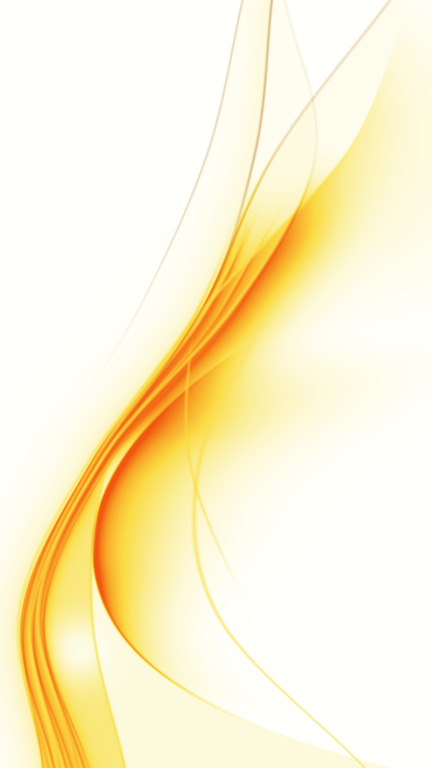
Reproduce this background procedurally as a WebGL 2 fragment shader.

```glsl
#version 300 es
precision highp float;
// Silky ribbons of yellow and orange light sweeping up a white background.
uniform vec2 u_resolution;
out vec4 fragColor;

// Smooth curve x(y) through six knots spaced evenly from bottom to top.
float spline(float k[6], float y) {
  float s = clamp(y, 0.0, 1.0) * 5.0;
  int i = min(int(s), 4);
  float t = s - float(i), b = k[i], c = k[i + 1];
  float a = i > 0 ? k[i - 1] : 2.0 * b - c;
  float d = i < 4 ? k[i + 2] : 2.0 * c - b;
  return b + 0.5 * t * (c - a + t * (2.0 * a - 5.0 * b + 4.0 * c - d + t * (3.0 * (b - c) + d - a)));
}

// Signed distance to a spline, positive on its right.
float side(float k[6], vec2 p) {
  float e = 0.004;
  float slope = (spline(k, p.y + e) - spline(k, p.y - e)) / (2.0 * e);
  return (p.x - spline(k, p.y)) / sqrt(1.0 + slope * slope);
}

// Signed distance to the bowl-shaped edge of the lower body.
float bowlSide(vec2 p) {
  float s = p.y - 0.284, low = min(s, 0.0);
  float x = 0.121 + 2.8 * s * s + 25.0 * low * low * low * low;
  float slope = 5.6 * s + 100.0 * low * low * low;
  return (p.x - x) / sqrt(1.0 + slope * slope);
}

float line(float d, float width) { return exp(-d * d / (width * width)); }
float right(float d) { return smoothstep(-0.0015, 0.0015, d); }
float fade(float d, float width) { return right(d) * exp(-max(d, 0.0) / width); }
float between(float leftEdge, float rightEdge) { return right(leftEdge) * right(-rightEdge); }
float window(float y, float a, float b, float c, float d) {
  return smoothstep(a, b, y) * (1.0 - smoothstep(c, d, y));
}
float screen(float a, float b) { return 1.0 - (1.0 - a) * (1.0 - clamp(b, 0.0, 1.0)); }

// White through cream and yellow to red-orange.
vec3 heatColor(float heat) {
  vec3 ramp[6] = vec3[6](vec3(1.0, 1.0, 0.985), vec3(0.99, 0.97, 0.82), vec3(0.98, 0.93, 0.58),
    vec3(0.98, 0.86, 0.27), vec3(0.97, 0.64, 0.15), vec3(0.94, 0.34, 0.06));
  float s = clamp(heat, 0.0, 1.0) * 5.0;
  int i = min(int(s), 4);
  return mix(ramp[i], ramp[i + 1], s - float(i));
}

void main() {
  vec2 p = gl_FragCoord.xy / u_resolution.y;
  p.x += 0.5 * (0.5625 - u_resolution.x / u_resolution.y);
  float y = p.y;

  // Distances to the guiding curves
  float spine = side(float[6](0.055, 0.027, 0.120, 0.264, 0.332, 0.354), p);
  float veil = side(float[6](0.0, 0.013, 0.065, 0.182, 0.270, 0.316), p);
  float sweep = side(float[6](0.081, 0.049, 0.137, 0.264, 0.358, 0.508), p);
  float wing = side(float[6](0.059, 0.033, 0.124, 0.267, 0.450, 0.534), p);
  float crest = side(float[6](0.117, 0.059, 0.141, 0.310, 0.411, 0.371), p);
  float tail = side(float[6](0.475, 0.283, 0.260, 0.354, 0.456, 0.547), p);
  float wisp = side(float[6](0.420, 0.325, 0.247, 0.256, 0.300, 0.350), p);
  float thread = side(float[6](0.163, 0.120, 0.143, 0.260, 0.330, 0.380), p);
  float bowl = bowlSide(p);

  // Soft glows beside the ribbon
  float heat = 0.32 * right(-spine) * exp(min(spine, 0.0) / 0.028) * (1.0 - smoothstep(0.55, 0.78, y));
  heat = screen(heat, (0.26 * fade(wing, 0.05) + 0.17 * fade(wing, 0.16)) * window(y, 0.5, 0.7, 0.76, 1.05));
  heat = screen(heat, 0.16 * between(veil, spine) * exp(spine / 0.035) * smoothstep(0.55, 0.75, y));
  heat = screen(heat, 0.07 * between(sweep, wing) * smoothstep(0.6, 0.8, y));

  // Upper body: warm fill and a glow falling away to the right
  float upper = window(y, 0.36, 0.48, 0.66, 0.82);
  heat = screen(heat, upper * right(crest) * (0.62 * line(crest, 0.06) + 0.3 * fade(crest, 0.018)));
  heat = screen(heat, between(spine, crest) * mix(0.57, 0.06, smoothstep(0.6, 0.8, y)));
  heat = screen(heat, 0.5 * between(spine, crest) * line(y - 0.46, 0.11));
  heat = screen(heat, 0.75 * fade(spine, 0.010) * window(y, 0.15, 0.4, 0.62, 0.76));

  // Lower body: deep orange rim fading into yellow
  float bowlWidth = mix(0.035, 0.125, smoothstep(0.1, 0.32, y));
  float lower = window(y, 0.06, 0.26, 0.43, 0.57);
  heat = screen(heat, lower * right(bowl) * (0.62 * line(bowl, bowlWidth) + 0.55 * fade(bowl, 0.016)));
  float pocket = 1.0 - smoothstep(0.34, 0.42, y);
  float pocketHeat = 0.46 * between(crest, thread) + 0.15 * between(thread, bowl);
  float flare = exp(-dot(p - vec2(0.104, 0.154), p - vec2(0.104, 0.154)) / 0.0016);
  heat = screen(heat, pocket * pocketHeat * (1.0 - 0.8 * flare));

  // Fine strands woven between the spine and the crest
  float woven = 1.0 - smoothstep(0.58, 0.76, y);
  for (int i = 0; i < 9; i++) {
    float n = float(i);
    float d = mix(spine, crest, n / 8.0 + 0.14 * sin(y * 8.0 + n * 2.1));
    float shade = 0.38 * fade(d, 0.007) + 0.35 * line(d, 0.002);
    heat = screen(heat, woven * shade * (0.65 + 0.35 * sin(n * 1.7 + y * 5.0)));
    heat = mix(heat, 0.57, 0.6 * woven * line(d + 0.004, 0.0022) * step(0.5, fract(n * 0.5 + 0.1)));
  }

  // Bright and dark contour lines
  heat = screen(heat, 0.75 * line(bowl, 0.002) * window(y, 0.03, 0.16, 0.40, 0.55));
  heat = mix(heat, 0.58, 0.75 * line(wing, 0.0025) * window(y, 0.38, 0.5, 0.72, 0.84));
  heat = screen(heat, 0.6 * line(crest, 0.002) * window(y, 0.35, 0.45, 0.7, 0.8));
  heat = screen(heat, 0.5 * line(sweep, 0.002) * window(y, 0.4, 0.55, 0.72, 0.85));
  heat = mix(heat, 0.56, 0.75 * line(tail, mix(0.0015, 0.0032, smoothstep(0.05, 0.3, y))) * (1.0 - smoothstep(0.42, 0.64, y)));
  heat = mix(heat, 0.62, 0.6 * line(wisp, 0.002) * window(y, 0.20, 0.34, 0.50, 0.57));
  heat = mix(heat, 0.62, 0.7 * line(thread, 0.002) * (1.0 - smoothstep(0.34, 0.42, y)));
  vec3 color = heatColor(heat);

  // Faint tan hairlines on the pale upper veils
  float high = smoothstep(0.6, 0.8, y);
  float hairlines = 0.6 * line(spine, 0.0018) * high + 0.3 * line(sweep, 0.002) * high
    + 0.35 * line(veil, 0.0016) * smoothstep(0.45, 0.8, y) + 0.1 * line(crest, 0.002) * high;
  color = mix(color, vec3(0.78, 0.60, 0.32), clamp(hairlines, 0.0, 1.0));
  fragColor = vec4(color, 1.0);
}
```
